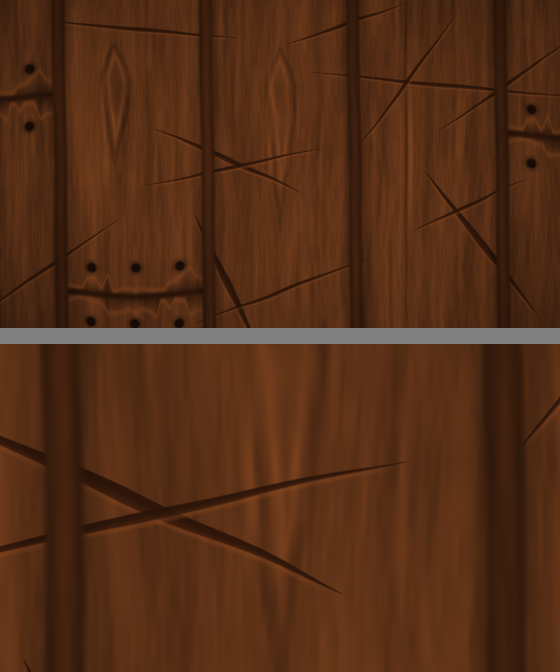
Top, the full canvas; bottom, a detail of the centre.
Write a Shadertoy shader that draws this texture.

```glsl
// Dark wooden planks with grain, knots, nailed end joints and crossing knife scratches.

const vec3 DEEP_BROWN = vec3(0.16, 0.08, 0.035);
const vec3 WARM_BROWN = vec3(0.50, 0.27, 0.125);
const vec3 CUT_BROWN = vec3(0.15, 0.07, 0.03);
const vec3 RIM_BROWN = vec3(0.50, 0.26, 0.11);
const float PLANK_WIDTH = 0.449;

float hash(vec2 p) {
    return fract(sin(dot(p, vec2(127.1, 311.7))) * 43758.5453);
}

float noise(vec2 p) {
    vec2 i = floor(p), f = fract(p);
    f = f * f * (3.0 - 2.0 * f);
    return mix(mix(hash(i), hash(i + vec2(1, 0)), f.x),
               mix(hash(i + vec2(0, 1)), hash(i + vec2(1, 1)), f.x), f.y);
}

// Soft line or ring: 1 on the centre, 0 beyond the given width
float band(float d, float width) {
    return 1.0 - smoothstep(0.0, width, abs(d));
}

// Vertical fibres in three sizes, centred on zero
float grain(vec2 p, float seed) {
    p.x += 0.012 * noise(vec2(p.x * 7.0, p.y * 4.0 + seed));
    float broad = noise(vec2(p.x * 22.0 + seed, p.y * 1.6)) - 0.5;
    float fibre = noise(vec2(p.x * 75.0, p.y * 5.0 + seed)) - 0.5;
    float fine = noise(vec2(p.x * 190.0, p.y * 22.0)) - 0.5;
    return 0.26 * broad + 0.24 * fibre + 0.16 * fine;
}

// Spindle field: 0 at the heart, 1 on the outline, with a long lower tail
float knotField(vec2 q, float halfWidth, float tail) {
    float h = q.y > 0.0 ? 0.13 : tail;
    return abs(q.x) / halfWidth + pow(abs(q.y) / h, 1.4);
}

float knotTone(float k) {
    return 0.20 * band(k - 0.48, 0.16) - 0.20 * band(k - 0.80, 0.22)
         - 0.13 * (1.0 - smoothstep(0.15, 0.4, k));
}

// Tapered cut from a to b, listed left to right, with a lit lower rim
vec3 scratch(vec3 col, vec2 p, vec2 a, vec2 b, float seed, float px) {
    float len = length(b - a);
    vec2 dir = (b - a) / len;
    float t = dot(p - a, dir) / len;
    float s = dot(p - a, vec2(-dir.y, dir.x)) + 0.006 * (noise(vec2(t * 5.0, seed)) - 0.5);
    float taper = max(1.0 - abs(2.0 * t - 1.0), 0.0);
    float width = (0.0055 + 0.007 * max(-dir.y, 0.0)) * pow(taper, 0.8);
    float inside = step(0.0, t) * step(t, 1.0);
    float rim = band(s + width + 0.002, 0.004 + px) * smoothstep(0.0, 0.25, taper);
    float cut = 1.0 - smoothstep(width - px, width + px, abs(s));
    cut *= smoothstep(0.0, 0.04, taper);
    vec3 face = mix(CUT_BROWN * 1.45, CUT_BROWN, smoothstep(-width, width * 0.3, s));
    col = mix(col, RIM_BROWN, 0.4 * rim * inside);
    return mix(col, face, 0.92 * cut * inside);
}

// Board end: dark gap, ragged stain, pale splinters and a nail row on each side
vec3 endJoint(vec3 col, vec2 q, float px) {
    q.y += 0.01 * cos(q.x * 12.0) - 0.005;
    float reach = 0.015 + 0.065 * pow(noise(vec2(q.x * 48.0, sign(q.y) * 7.0)), 2.0);
    float d = abs(q.y);
    col *= mix(0.62, 1.0, smoothstep(0.0, reach, d));
    col = mix(col, RIM_BROWN, 0.45 * band(d - reach, 0.014));
    col = mix(col, CUT_BROWN, 0.85 * band(q.y, 0.012 + px));
    float column = clamp(floor(q.x / 0.138 + 0.5), -1.0, 1.0);
    vec2 nail = vec2(q.x - column * 0.138, d - 0.085);
    nail += 0.012 * (vec2(hash(vec2(column, sign(q.y))), hash(vec2(sign(q.y), column))) - 0.5);
    float r = length(nail);
    col *= mix(0.65, 1.0, smoothstep(0.008, 0.032, r));
    return mix(col, CUT_BROWN * 0.6, 1.0 - smoothstep(0.010, 0.015 + px, r));
}

void mainImage(out vec4 fragColor, in vec2 fragCoord) {
    float px = 1.0 / iResolution.y;
    vec2 p = fragCoord * px;

    // Slightly leaning planks
    float lean = 0.174 + 0.018 * (1.0 - p.y) + 0.006 * (noise(vec2(p.y * 4.0, 2.0)) - 0.5);
    float along = (p.x - lean) / PLANK_WIDTH;
    float id = floor(along) + 1.0;
    float local = (fract(along) - 0.5) * PLANK_WIDTH;
    float seam = 0.5 * PLANK_WIDTH - abs(local);

    // Knots push the grain aside
    vec2 g = p;
    float tone = 0.56 + 0.05 * (hash(vec2(id, 4.0)) - 0.5);
    for (int i = 0; i < 2; i++) {
        float n = float(i);
        vec2 q = p - vec2(0.35 + 0.508 * n, 0.755 - 0.015 * n);
        q.x += 0.012 * (noise(vec2(p.y * 14.0, n)) - 0.5);
        float k = knotField(q, 0.052, 0.29 + 0.2 * n);
        g.x -= 0.6 * q.x * exp(-k * k);
        tone += knotTone(k) * (1.0 - 0.25 * n);
    }
    tone += grain(g, id * 13.7);

    // Hairline split in the fourth plank
    float split = p.x - 1.235 - 0.006 * noise(vec2(p.y * 5.0, 8.0));
    tone -= 0.18 * band(split, 0.007);
    tone += 0.20 * band(split - 0.014, 0.012) * band(p.y - 0.55, 0.4);
    vec3 col = mix(DEEP_BROWN, WARM_BROWN, clamp(tone, 0.0, 1.0));

    // Joints sit on the first, second and last planks
    float jointY = id < 0.5 ? 0.70 : id < 1.5 ? 0.10 : 0.582;
    if (id < 1.5 || id > 3.5) col = endJoint(col, vec2(local, p.y - jointY), px);

    // Scratches as start and end points
    vec4 cuts[12] = vec4[12](
        vec4(0.13, 0.935, 0.73, 0.882), vec4(0.87, 0.862, 1.24, 0.991),
        vec4(0.944, 0.778, 1.76, 0.705), vec4(1.089, 0.545, 1.396, 0.96),
        vec4(1.327, 0.593, 1.76, 0.89), vec4(0.467, 0.611, 0.922, 0.413),
        vec4(0.438, 0.433, 0.989, 0.549), vec4(1.289, 0.484, 1.644, 0.033),
        vec4(1.251, 0.293, 1.60, 0.453), vec4(-0.1, 0.015, 0.367, 0.333),
        vec4(0.591, 0.351, 0.80, -0.08), vec4(0.589, 0.011, 1.133, 0.216));
    for (int i = 0; i < 12; i++)
        col = scratch(col, p, cuts[i].xy, cuts[i].zw, float(i), px);

    // Dark, rounded seams laid over the scratches
    vec3 seamColor = mix(DEEP_BROWN * 1.5, DEEP_BROWN * 1.1, smoothstep(0.0, 0.02, seam));
    seamColor *= 1.0 + 0.6 * grain(p, 5.0);
    col *= mix(0.8, 1.0, smoothstep(0.015, 0.055, seam));
    col = mix(seamColor, col, smoothstep(0.014, 0.025, seam));

    // Dim towards the corners
    vec2 c = fragCoord / iResolution.xy - 0.5;
    col *= 1.08 - 0.6 * dot(c, c);
    fragColor = vec4(col, 1.0);
}
```
